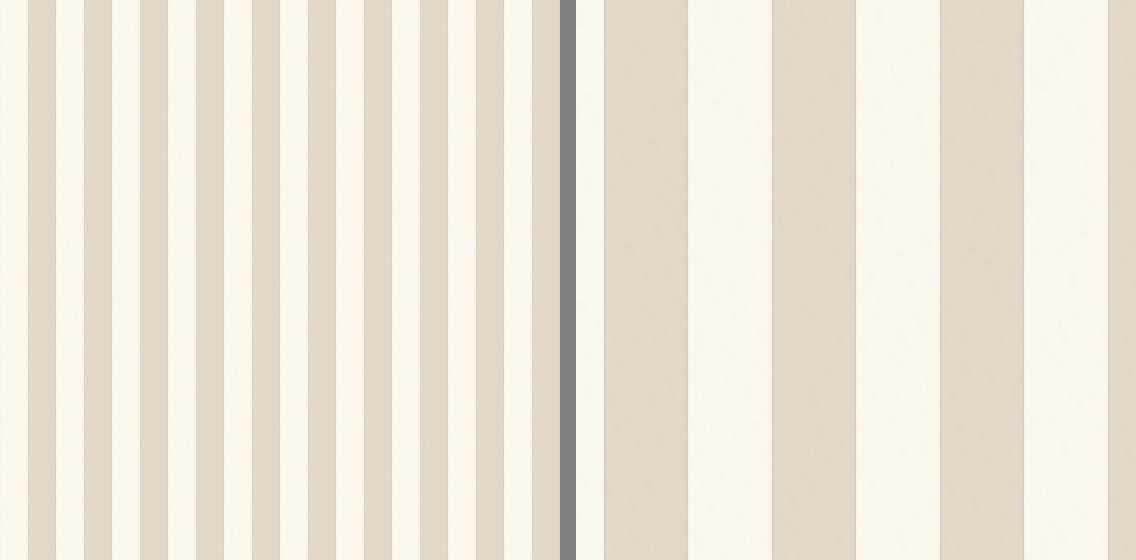
Left: the whole. Right: its middle third, enlarged.
This pattern is drawn by a WebGL 2 fragment shader. Its source:

```glsl
#version 300 es
precision highp float;
// Ten cream and beige vertical stripes with fine tinted edges and a faint paper grain.

uniform vec2 u_resolution;
out vec4 fragColor;

const float TAU = 6.2831853;
const float STRIPES = 10.0;

// Layered sines with whole frequencies, so the grain wraps on both axes.
float paperGrain(vec2 uv) {
    vec2 a = uv * TAU;
    float g = sin(a.x * 37.0 + 2.0 * sin(a.y * 11.0)) * sin(a.y * 29.0 + 2.0 * sin(a.x * 13.0));
    g += 0.6 * sin(a.x * 83.0 + a.y * 47.0 + 1.5 * sin(a.y * 31.0));
    return g / 1.6;
}

// Soft coverage of the band from lo to hi.
float band(float d, float lo, float hi, float soft) {
    return smoothstep(lo - soft, lo + soft, d) - smoothstep(hi - soft, hi + soft, d);
}

void main() {
    vec2 uv = gl_FragCoord.xy / u_resolution;
    float soft = 0.6 / u_resolution.x;

    // Signed distance to the nearest stripe edge: positive in cream, negative in beige.
    float fromCenter = abs(fract(uv.x * STRIPES + 0.25) - 0.5);
    float d = (0.25 - fromCenter) / STRIPES;

    vec3 cream = vec3(0.98, 0.972, 0.922);
    vec3 beige = vec3(0.882, 0.847, 0.784);
    vec3 color = mix(beige, cream, smoothstep(-soft, soft, d));

    // Warm fringe on the cream side of each edge.
    color = mix(color, vec3(0.985, 0.958, 0.92), 0.7 * band(d, 0.0, 0.0015, soft));

    // Hairline on the beige side, drifting between grey and rose from edge to edge.
    float edge = mod(floor(uv.x * 2.0 * STRIPES + 0.5), 2.0 * STRIPES);
    float rose = 0.5 + 0.5 * sin(edge * 2.4);
    vec3 hairline = mix(vec3(0.82, 0.81, 0.78), vec3(0.87, 0.81, 0.76), rose);
    color = mix(color, hairline, 0.75 * band(d, -0.0013, 0.0, soft));

    color += 0.003 * paperGrain(uv);
    fragColor = vec4(color, 1.0);
}
```
